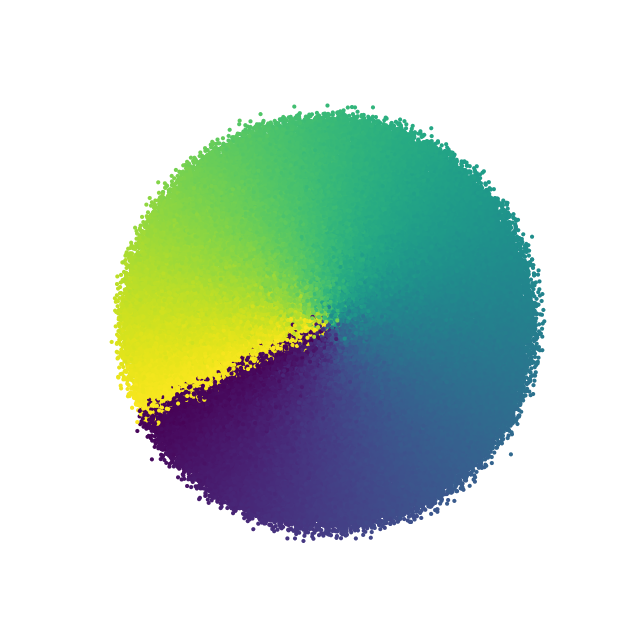
A WebGL 2 fragment shader for this background:

```glsl
#version 300 es
precision highp float;
// A disc of scattered dots on white, coloured by the angle each dot had before it was jittered.

uniform vec2 u_resolution;
out vec4 fragColor;

const float TAU = 6.2831853;
const float CELL = 0.0084;  // grid cell, wider than a dot
const int LAYERS = 21;      // dots per cell

// Four uniform random values per integer key
vec4 hash4(uvec4 v) {
    v = v * 1664525u + 1013904223u;
    v.x += v.y * v.w; v.y += v.z * v.x; v.z += v.x * v.y; v.w += v.y * v.z;
    v ^= v >> 16u;
    v.x += v.y * v.w; v.y += v.z * v.x; v.z += v.x * v.y; v.w += v.y * v.z;
    return vec4(v >> 8u) / 16777216.0;
}

// Normally distributed offset from two uniform values
vec2 gaussian(vec2 u) {
    float a = TAU * u.y;
    return sqrt(-2.0 * log(max(u.x, 1e-6))) * vec2(cos(a), sin(a));
}

// Purple, blue, teal, green, yellow as a polynomial in t
vec3 palette(float t) {
    vec3 c = vec3(-5.435, 4.646, 26.312);
    c = c * t + vec3(4.776, -13.745, -65.353);
    c = c * t + vec3(6.228, 14.180, 56.691);
    c = c * t + vec3(-4.634, -5.799, -19.332);
    c = c * t + vec3(-0.331, 0.215, 0.095);
    c = c * t + vec3(0.105, 1.405, 1.385);
    c = c * t + vec3(0.278, 0.005, 0.334);
    return clamp(c, 0.0, 1.0);
}

void main() {
    float pixel = 1.0 / min(u_resolution.x, u_resolution.y);
    vec2 p = (gl_FragCoord.xy - 0.5 * u_resolution) * pixel + 0.5;
    vec2 center = vec2(0.5125, 0.495);
    vec3 color = vec3(1.0);

    if (distance(p, center) < 0.38) {
        vec2 base = floor(p / CELL - 0.5);
        // Paint the layers in order over the four nearest cells
        for (int layer = 0; layer < LAYERS; layer++) {
            for (int k = 0; k < 4; k++) {
                vec2 cell = base + vec2(k & 1, k >> 1);
                vec4 rnd = hash4(uvec4(uvec2(cell), uint(layer), 7u));
                vec2 dotPos = (cell + rnd.xy) * CELL;
                float cover = clamp(0.5 + (0.0032 - distance(p, dotPos)) / pixel, 0.0, 1.0);
                if (cover <= 0.0) continue;

                // Position before jitter decides presence and colour
                vec2 source = dotPos - center - 0.0098 * gaussian(rnd.zw);
                if (length(source) > 0.318) continue;
                float turn = fract((atan(source.y, source.x) - radians(206.5)) / TAU);
                color = mix(color, palette(turn), cover);
            }
        }
    }
    fragColor = vec4(color, 1.0);
}
```
